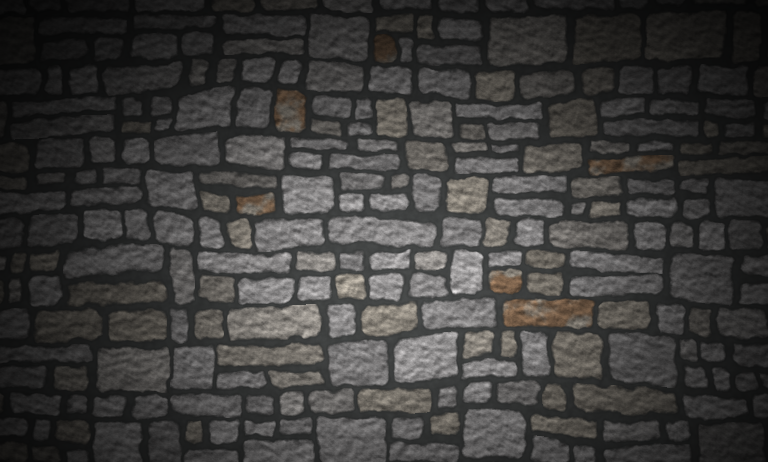
This texture is drawn by a WebGL 2 fragment shader. Its source:

```glsl
#version 300 es
precision highp float;

#define ROWS 11.4
#define COLUMNS 6.3
#define MORTAR 0.0068
#define EDGE_WOBBLE 0.019
#define RELIEF 0.85
#define LIGHT_CENTER vec2(0.865, 0.390)
#define LIGHT_FALLOFF vec2(2.1, 3.8)
#define STONE_GREY vec3(0.590, 0.582, 0.582)
#define STONE_BEIGE vec3(0.570, 0.545, 0.505)
#define STONE_RUST vec3(0.530, 0.420, 0.325)
#define MORTAR_GREY vec3(0.262, 0.270, 0.268)

uniform vec2 u_resolution;
out vec4 fragColor;

struct Stone { vec2 lo; vec2 hi; vec2 id; };

// Places whose stone is stained with rust
const vec2 RUST_SPOTS[6] = vec2[6](
  vec2(1.166, 0.295), vec2(1.084, 0.375), vec2(0.513, 0.556),
  vec2(0.862, 0.918), vec2(0.629, 0.800), vec2(1.422, 0.649));

float hash(vec2 p) {
  vec3 a = fract(p.xyx * 0.1031);
  a += dot(a, a.yzx + 33.33);
  return fract((a.x + a.y) * a.z);
}

float noise(vec2 p) {
  vec2 i = floor(p), f = fract(p);
  f = f * f * (3.0 - 2.0 * f);
  return mix(mix(hash(i), hash(i + vec2(1, 0)), f.x),
             mix(hash(i + vec2(0, 1)), hash(i + 1.0), f.x), f.y);
}

float fbm(vec2 p) {
  float sum = 0.0, amp = 0.5;
  for (int i = 0; i < 4; i++) {
    sum += amp * noise(p);
    p = mat2(1.6, 1.2, -1.2, 1.6) * p + 7.3;
    amp *= 0.5;
  }
  return sum;
}

// Uneven interval around t: low end, high end, index
vec3 interval(float t, float seed, float jitter) {
  float i = floor(t);
  float lo = i + jitter * (hash(vec2(i, seed)) - 0.5);
  float hi = i + 1.0 + jitter * (hash(vec2(i + 1.0, seed)) - 0.5);
  if (t < lo) i -= 1.0;
  else if (t >= hi) i += 1.0;
  return vec3(i + jitter * (hash(vec2(i, seed)) - 0.5),
              i + 1.0 + jitter * (hash(vec2(i + 1.0, seed)) - 0.5), i);
}

// Courses cut into blocks; tall or long blocks may be cut again
Stone stoneAt(vec2 p) {
  vec3 row = interval(p.y * ROWS + 20.0, 7.0, 0.4);
  float shift = 40.0 + hash(vec2(row.z, 3.0));
  vec3 col = interval(p.x * COLUMNS + shift, row.z + 31.0, 0.7);
  Stone s;
  s.lo = vec2((col.x - shift) / COLUMNS, (row.x - 20.0) / ROWS);
  s.hi = vec2((col.y - shift) / COLUMNS, (row.y - 20.0) / ROWS);
  s.id = vec2(col.z, row.z * 5.0);
  if (s.hi.y - s.lo.y > 0.078 && hash(s.id + 11.0) < 0.5) {
    float y = mix(s.lo.y, s.hi.y, mix(0.4, 0.6, hash(s.id + 17.0)));
    if (p.y < y) s.hi.y = y;
    else { s.lo.y = y; s.id.y += 1.0; }
  }
  vec2 size = s.hi - s.lo;
  if (size.x > 1.6 * size.y && hash(s.id + 23.0) < 0.62) {
    float x = mix(s.lo.x, s.hi.x, mix(0.33, 0.67, hash(s.id + 29.0)));
    if (p.x < x) s.hi.x = x;
    else { s.lo.x = x; s.id.y += 2.0; }
  }
  return s;
}

// Slow bending of the courses
vec2 bend(vec2 p) {
  return p + 0.055 * (vec2(noise(p * 3.1 + 5.0), noise(p * 3.7 + 19.0)) - 0.5);
}

// Rounded, turned and tapered block inset by the mortar
float stoneDistance(vec2 p, Stone s) {
  vec2 insetLo = MORTAR * (0.5 + vec2(hash(s.id + 41.0), hash(s.id + 43.0)));
  vec2 insetHi = MORTAR * (0.5 + vec2(hash(s.id + 47.0), hash(s.id + 53.0)));
  vec2 lo = s.lo + insetLo, hi = s.hi - insetHi, halfSize = 0.5 * (hi - lo);
  p -= 0.5 * (lo + hi);
  p += 0.14 * (vec2(hash(s.id + 59.0), hash(s.id + 61.0)) - 0.5) * p.yx;
  p.y *= 1.0 + 0.16 * (hash(s.id + 73.0) - 0.5) * p.x / halfSize.x;
  float radius = min(0.012, 0.45 * min(halfSize.x, halfSize.y));
  vec2 d = abs(p) - halfSize + radius;
  return length(max(d, 0.0)) + min(max(d.x, d.y), 0.0) - radius;
}

void main() {
  vec2 p = gl_FragCoord.xy / u_resolution.y;
  vec2 q = bend(p);
  Stone s = stoneAt(q);
  vec2 wobble = vec2(fbm(p * 36.0), fbm(p * 36.0 + 61.0)) - 0.47;
  float d = stoneDistance(q + EDGE_WOBBLE * wobble, s);

  // Stone colour and stains
  float stain = fbm(p * 24.0 + 90.0);
  vec3 stone = mix(STONE_GREY, STONE_BEIGE, smoothstep(0.55, 0.9, hash(s.id + 67.0)));
  for (int i = 0; i < 6; i++) {
    bool stained = distance(stoneAt(bend(RUST_SPOTS[i])).id, s.id) < 0.5;
    if (stained) stone = mix(STONE_RUST, STONE_BEIGE, smoothstep(0.4, 0.65, stain));
  }
  stone *= mix(0.86, 1.09, hash(s.id + 71.0)) * mix(0.92, 1.08, stain);

  // Slanted chips lit from above
  vec2 grain = mat2(0.9, 0.5, -0.6, 1.3) * p * 62.0;
  float slope = fbm(grain) - fbm(grain + vec2(-0.45, 0.5));
  stone *= 1.0 + RELIEF * slope;
  stone *= mix(0.84, 1.0, smoothstep(0.0, 0.005, -d));

  // Grainy mortar, slightly darker beside the stones
  vec3 mortar = MORTAR_GREY * mix(0.88, 1.12, fbm(p * 90.0));
  mortar *= mix(0.88, 1.0, smoothstep(0.0, 0.007, d));

  float soft = 0.0014 + 0.7 / u_resolution.y;
  vec3 color = mix(stone, mortar, smoothstep(-soft, soft, d));

  // Pool of light
  vec2 away = p - LIGHT_CENTER;
  color *= 1.04 * exp(-dot(LIGHT_FALLOFF, away * away));
  fragColor = vec4(color + 0.005, 1.0);
}
```
